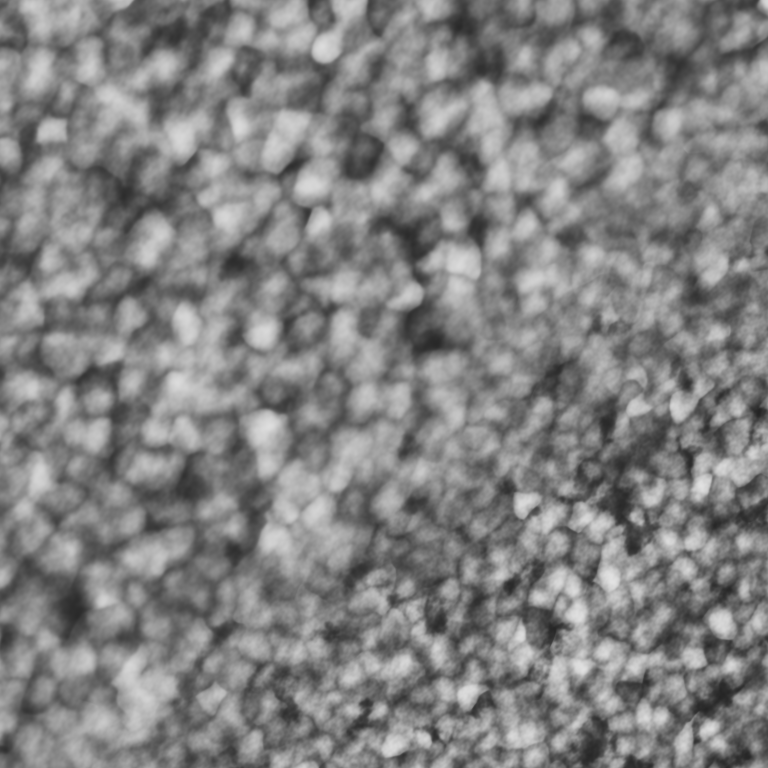
Write a Shadertoy shader that draws this texture.

```glsl
// Granular grey ground: soft rounded crumbs with dark gaps between them.
// Blended Gaussian grains give relief and tone, gradient noise adds mottling.
// Focus changes across the canvas: finer and crisper toward the lower right.

const float BASE_GREY = 0.525;
const float TONE_RANGE = 0.41;
const float SOFT_DENSITY = 31.0;   // grains per canvas height
const float CRISP_DENSITY = 42.0;

vec3 hash3(vec2 cell) {
    vec3 q = fract(cell.xyx * vec3(0.1031, 0.1030, 0.0973));
    q += dot(q, q.yxz + 33.33);
    return fract((q.xxy + q.yzz) * q.zyx);
}

vec2 gradientAt(vec2 cell) {
    float angle = 6.2832 * hash3(cell + 71.0).x;
    return vec2(cos(angle), sin(angle));
}

float gradientNoise(vec2 p) {
    vec2 i = floor(p), f = fract(p);
    vec2 u = f * f * f * (f * (f * 6.0 - 15.0) + 10.0);
    vec2 e = vec2(1.0, 0.0);
    float bottom = mix(dot(gradientAt(i), f),
                       dot(gradientAt(i + e.xy), f - e.xy), u.x);
    float top = mix(dot(gradientAt(i + e.yx), f - e.yx),
                    dot(gradientAt(i + e.xx), f - e.xx), u.x);
    return mix(bottom, top, u.y);
}

// Octaves are rotated so that their lattices never line up.
float mottle(vec2 p, float gain) {
    const mat2 TURN = mat2(1.6, 1.2, -1.2, 1.6);
    float sum = 0.0, amplitude = 1.0;
    for (int octave = 0; octave < 4; octave++) {
        sum += amplitude * gradientNoise(p);
        p = TURN * p + 17.3;
        amplitude *= gain;
    }
    return sum;
}

// Returns relief (x, low in the gaps) and blended grain tone (y).
vec2 grains(vec2 p, float sharpness) {
    vec2 cell = floor(p);
    float weightSum = 0.0, toneSum = 0.0;
    for (int y = -1; y <= 1; y++) {
        for (int x = -1; x <= 1; x++) {
            vec2 id = cell + vec2(x, y);
            vec3 rnd = hash3(id);
            vec2 d = id + rnd.xy - p;
            float weight = exp(-sharpness * dot(d, d));
            float brightGrain = smoothstep(0.93, 1.0, rnd.z);
            weightSum += weight;
            toneSum += weight * (rnd.z - 0.5 + 0.5 * brightGrain);
        }
    }
    float relief = log(weightSum * sharpness / 3.1416 + 0.12);
    return vec2(relief + 0.2, toneSum / max(weightSum, 1e-5));
}

// Stretches shapes along a rising diagonal.
vec2 slant(vec2 p, float angle, float stretch) {
    float c = cos(angle), s = sin(angle);
    vec2 q = vec2(c * p.x + s * p.y, c * p.y - s * p.x);
    return vec2(q.x / stretch, q.y);
}

// Signed brightness of one grain layer around zero.
float grainLayer(vec2 p, float density, float sharpness, float detail) {
    vec2 q = p * density;
    vec2 warp = vec2(gradientNoise(q * 0.9 + 5.0), gradientNoise(q * 0.9 + 43.0));
    vec2 grain = grains(q + 0.45 * warp, sharpness);
    float cloud = mottle(q * 0.62 + 11.0, detail);
    return 0.085 * grain.x + 0.30 * grain.y + 0.30 * cloud;
}

void mainImage(out vec4 fragColor, in vec2 fragCoord) {
    vec2 uv = fragCoord / iResolution.y;
    vec2 p = slant(uv, 0.95, 1.22);

    // Focus and the two grain sizes
    float focus = smoothstep(-0.15, 0.5, uv.x - 1.1 * uv.y
                             + 0.15 * gradientNoise(uv * 4.0));
    float softLayer = grainLayer(p, SOFT_DENSITY, 8.0, 0.52);
    float crispLayer = grainLayer(p + 3.7, CRISP_DENSITY, 11.0, 0.64);
    float tone = mix(softLayer, crispLayer, focus);

    // Broad unevenness and scattered dark pits
    tone += 0.13 * gradientNoise(uv * 6.0 + 2.0);
    float pitField = gradientNoise(p * 19.0 + 29.0) - 0.7 * tone;
    tone -= mix(0.10, 0.20, focus) * smoothstep(0.22, 0.5, pitField);

    // Soft limits keep blacks and whites muted
    float grey = BASE_GREY + TONE_RANGE * tanh(1.08 * tone / TONE_RANGE);
    fragColor = vec4(vec3(grey), 1.0);
}
```
